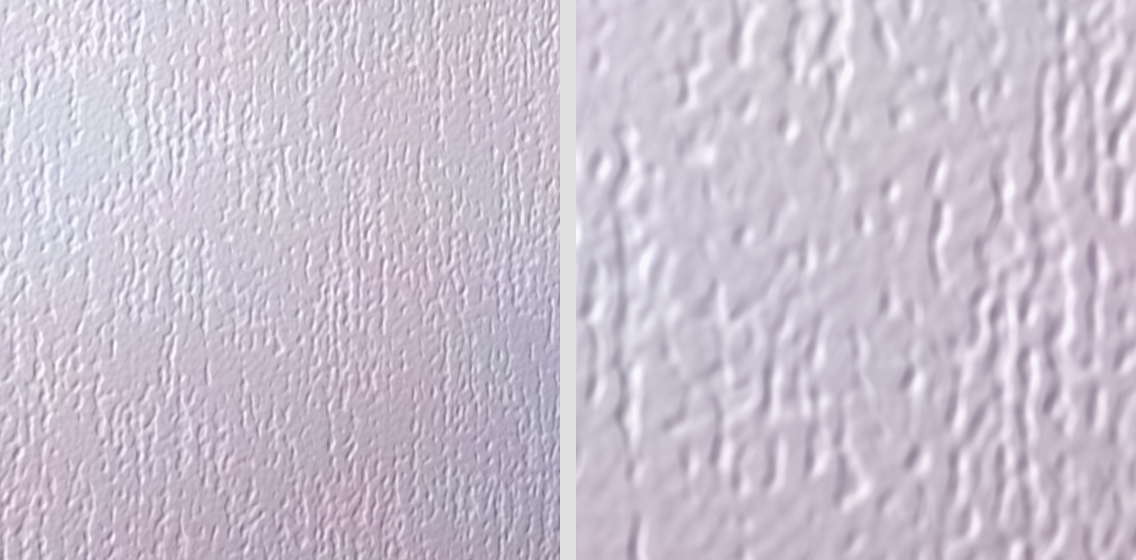
Left, the full canvas; right, a detail of the centre.
A WebGL 2 fragment shader for this texture:

```glsl
#version 300 es
precision highp float;
// Embossed pearly plaster: straight vertical streaks broken into leaning grains,
// coarse at the left and finer at the right, over a soft lilac gradient.
// A noise height field is differenced along the light direction.
uniform vec2 u_resolution;
out vec4 fragColor;

vec2 hashGradient(vec2 cell) {
  vec3 h = fract(vec3(cell.xyx) * vec3(0.1031, 0.1030, 0.0973));
  h += dot(h, h.yzx + 33.33);
  float angle = 6.2832 * fract((h.x + h.y) * h.z);
  return vec2(cos(angle), sin(angle));
}

// Gradient noise, roughly -0.7 to 0.7
float noise(vec2 p) {
  vec2 i = floor(p), f = p - i;
  vec2 w = f * f * f * (f * (f * 6.0 - 15.0) + 10.0);
  float a = dot(hashGradient(i), f);
  float b = dot(hashGradient(i + vec2(1, 0)), f - vec2(1, 0));
  float c = dot(hashGradient(i + vec2(0, 1)), f - vec2(0, 1));
  float d = dot(hashGradient(i + vec2(1, 1)), f - vec2(1, 1));
  return mix(mix(a, b, w.x), mix(c, d, w.x), w.y);
}

// Streaks of leaning grains; the column pitch tightens towards the right
float ridges(vec2 p) {
  float column = p.x * (56.0 + 22.0 * p.x) + 0.3 * noise(p * vec2(12.0, 9.0));
  float streak = noise(vec2(column, p.y * 7.0));
  float rough = column + 0.3 * noise(p * vec2(70.0, 52.0) + 7.0);
  float grain = noise(vec2(rough * 1.15 - p.y * 20.0 + 31.0, p.y * (36.0 + 16.0 * p.x)));
  float patches = noise(p * vec2(9.0, 6.0) + 53.0);
  return smoothstep(-0.06, 0.5, streak * 0.75 + grain * 0.78 + patches * 0.3);
}

float height(vec2 p) {
  float lumps = noise(vec2(p.x * 88.0 - p.y * 28.0, p.y * 66.0) + 17.0);
  float specks = noise(vec2(p.x * 145.0 - p.y * 40.0, p.y * 110.0) + 71.0);
  return ridges(p) * (1.0 + 0.5 * lumps) + 0.36 * lumps + 0.1 * specks;
}

void main() {
  vec2 p = gl_FragCoord.xy / u_resolution;

  // Broad gradient: cool and pale at the upper left, mauve at the lower right
  float rise = smoothstep(-0.05, 0.8, p.y + 0.1 * noise(p * 3.0));
  vec3 lower = mix(vec3(0.76, 0.705, 0.77), vec3(0.68, 0.62, 0.69), p.x);
  vec3 upper = mix(vec3(0.85, 0.845, 0.895), vec3(0.79, 0.75, 0.80), smoothstep(0.0, 0.9, p.x));
  vec3 color = mix(lower, upper, rise);

  // Iridescent drift between pink and blue, with a cool patch at the right
  color += vec3(0.02, -0.008, -0.016) * noise(p * 5.0 + 11.0);
  color += vec3(-0.012, 0.014, -0.01) * noise(p * 7.0 + 41.0);
  vec2 fromPatch = (p - vec2(0.97, 0.28)) * vec2(7.0, 4.0);
  color += vec3(-0.04, 0.0, 0.02) * exp(-dot(fromPatch, fromPatch));

  // Relief shading: bright faces on the lower right, shadows on the upper left
  vec2 toLight = vec2(0.0027, -0.0014);
  float slope = height(p - toLight) - height(p + toLight);
  float shade = slope > 0.0 ? 0.145 * slope : 0.16 * slope;
  shade *= mix(1.15, 0.9, p.x);
  shade += 0.045 * ridges(p);
  color += shade * vec3(1.0, 1.06, 0.98);

  // Fine surface grain
  color += 0.01 * noise(p * 210.0 + 5.0);
  fragColor = vec4(min(color, vec3(0.97, 0.965, 0.985)), 1.0);
}
```
